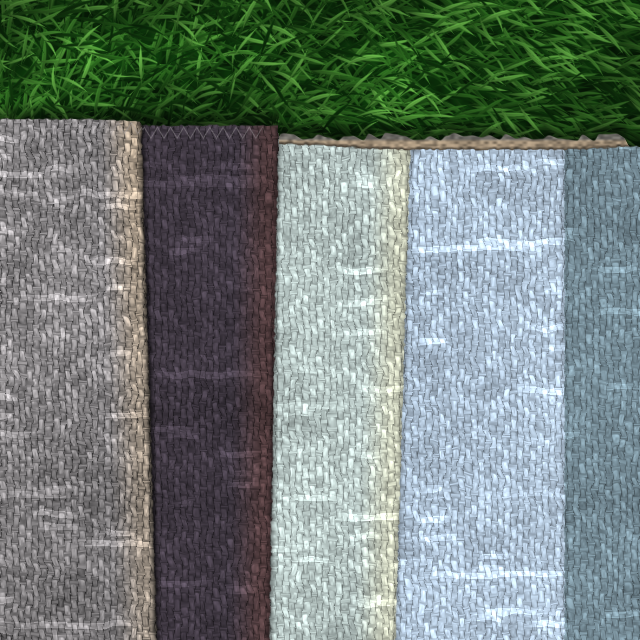
Write a Shadertoy shader that draws this texture.

```glsl
// Five panels of woven upholstery cloth lying below a strip of grass.
// Cloth: staggered grid of warp knots over horizontal weft yarn.
// Grass: layers of jittered, curved, tapering blades.

const vec2  WEAVE_COUNT = vec2(98.0, 104.0);  // yarns across the canvas
const float GRASS_CELL = 0.034;
const int   GRASS_LAYERS = 10;
const float BLADE_WIDTH = 0.0032;
const float STITCH_PITCH = 0.0205;

const vec3 CHARCOAL = vec3(0.49, 0.48, 0.485);
const vec3 PLUM = vec3(0.225, 0.20, 0.235);
const vec3 SAGE = vec3(0.67, 0.725, 0.715);
const vec3 SKY  = vec3(0.65, 0.72, 0.79);
const vec3 TEAL = vec3(0.43, 0.51, 0.55);
const vec3 SAND = vec3(0.63, 0.56, 0.47);
const vec3 GRASS_DARK  = vec3(0.04, 0.17, 0.035);
const vec3 GRASS_MID   = vec3(0.16, 0.37, 0.11);
const vec3 GRASS_LIGHT = vec3(0.36, 0.62, 0.25);

float hash(vec2 p) {
    vec3 q = fract(p.xyx * 0.1031);
    q += dot(q, q.yzx + 33.33);
    return fract((q.x + q.y) * q.z);
}

float noise(vec2 p) {
    vec2 i = floor(p), f = fract(p);
    f = f * f * (3.0 - 2.0 * f);
    return mix(mix(hash(i), hash(i + vec2(1, 0)), f.x),
               mix(hash(i + vec2(0, 1)), hash(i + vec2(1, 1)), f.x), f.y);
}

// Coverage of the inside of a signed distance
float inside(float d, float soft) { return 1.0 - smoothstep(-soft, soft, d); }

// Brightness of the cloth, about 1 on average
float weave(vec2 uv, float seed, float px) {
    vec2 p = uv * WEAVE_COUNT + seed * 17.3;
    p += 0.7 * (vec2(noise(p * 0.45), noise(p * 0.45 + 31.0)) - 0.5);
    float column = floor(p.x);
    float y = p.y * 0.5 + 0.5 * mod(column, 2.0);
    vec2 g = vec2(fract(p.x) - 0.5, 2.0 * fract(y) - 1.0);
    float rnd = hash(vec2(column, floor(y)) + seed);

    // Weft: fibrous yarn, sunk where it meets a knot
    float weft = mix(0.58, 1.0, smoothstep(0.25, 0.85, abs(g.y)));
    weft *= 0.78 + 0.4 * noise(p * vec2(0.8, 5.0) + 7.0);

    // Warp: leaning rounded knot with a lit upper side
    g.x += 0.14 * g.y;
    vec2 halfSize = vec2(0.41, 0.60 + 0.16 * rnd);
    float d = length(max(abs(g) - halfSize + 0.3, 0.0)) - 0.3;
    float knot = 0.94 + 0.34 * rnd + 0.12 * g.y - 0.7 * g.x * g.x;
    knot *= 0.86 + 0.28 * noise(p * vec2(4.0, 2.0));
    float shade = mix(weft, knot, inside(d, 0.08 + px * WEAVE_COUNT.x * 0.5));

    // Long pale slubs and broad tonal drift
    float slub = noise(vec2(p.x * 0.11, floor(p.y)) + seed * 5.0);
    return shade + 0.3 * smoothstep(0.8, 0.98, slub) + 0.16 * (noise(uv * vec2(9, 14)) - 0.5);
}

vec3 grass(vec2 uv, float px) {
    vec3 col = GRASS_DARK * (0.5 + 0.8 * noise(uv * 70.0));
    float lean = mix(0.35, -0.2, smoothstep(0.25, 0.65, uv.x));
    for (int layer = 0; layer < GRASS_LAYERS; layer++) {
        float depth = float(layer) / float(GRASS_LAYERS - 1);
        vec2 p = uv / GRASS_CELL + float(layer) * vec2(7.37, 3.71);
        for (int k = 0; k < 9; k++) {
            vec2 id = floor(p) + vec2(k % 3 - 1, k / 3 - 1);
            vec2 seed = id + float(layer) * 41.0;
            float rnd = hash(seed + 2.1);
            vec2 q = (p - id - vec2(hash(seed), hash(seed + 9.7))) * GRASS_CELL;
            float angle = lean + (hash(seed + 5.3) - 0.5) * mix(2.9, 1.5, uv.x);
            float c = cos(angle), s = sin(angle);
            q = vec2(c * q.x + s * q.y, c * q.y - s * q.x);
            float along = q.x / (GRASS_CELL * (0.6 + 0.38 * rnd));
            q.y += (hash(seed + 3.9) - 0.4) * 0.009 * along * along;
            float width = BLADE_WIDTH * (0.45 + 0.55 * rnd) * (1.0 - along * along);
            float tone = hash(seed + 8.2) * (0.4 + 0.6 * depth);
            vec3 blade = mix(GRASS_DARK, GRASS_MID, smoothstep(0.0, 0.4, tone));
            blade = mix(blade, GRASS_LIGHT, smoothstep(0.35, 0.9, tone));
            blade *= 0.88 + 0.22 * along + 0.25 * smoothstep(0.0, BLADE_WIDTH, q.y);
            col = mix(col, blade, inside(abs(q.y) - width, px));
        }
    }
    return col * (0.72 + 0.5 * noise(uv * vec2(8, 12) + 4.0));
}

void mainImage(out vec4 fragColor, in vec2 fragCoord) {
    vec2 uv = fragCoord / iResolution.xy;
    float px = 1.0 / iResolution.y;
    float drop = 1.0 - uv.y / 0.8;
    float ragged = 0.003 * (noise(uv * 180.0) - 0.5);

    // Panel seams, leaning with height
    vec4 seam = mix(vec4(0.221, 0.435, 0.642, 0.882), vec4(0.245, 0.421, 0.618, 0.882), drop) + ragged;
    vec4 past = smoothstep(-px, px, uv.x - seam);
    float panel = dot(step(seam, vec4(uv.x)), vec4(1.0));

    // Panel colours, with folds catching warm light
    vec4 fold = smoothstep(seam - 0.07, seam - 0.01, vec4(uv.x));
    vec3 grey = CHARCOAL * (1.0 - 0.16 * smoothstep(0.4, 1.0, drop));
    grey = mix(grey, SAND, fold.x * (0.75 - 0.3 * drop));
    vec3 plum = mix(PLUM, vec3(0.29, 0.215, 0.22), fold.y);
    vec3 sage = mix(SAGE, vec3(0.75, 0.765, 0.69), fold.z);
    vec3 cloth = mix(mix(mix(mix(grey, plum, past.x), sage, past.y), SKY, past.z), TEAL, past.w);
    float contrast = panel < 0.5 ? 1.35 : panel < 1.5 ? 1.15 : 0.9;
    cloth *= max(0.2, 1.0 + contrast * (weave(uv, panel, px) - 0.94));
    vec4 crease = vec4(0.65, 0.4, 0.25, 0.12) * max(1.0 - abs(uv.x - seam) / 0.008, 0.0);
    cloth *= 1.0 - dot(crease, vec4(1.0));

    // Zigzag thread along the first two hems
    float hem = mix(0.814 - 0.003 * smoothstep(0.12, 0.22, uv.x), 0.804, past.x);
    float zig = abs(fract(uv.x / STITCH_PITCH) - 0.5) * 2.0;
    float thread = abs(uv.y - hem + 0.02 - 0.017 * zig) * 0.52;
    float sewn = smoothstep(0.06, 0.08, uv.x) * inside(uv.x - 0.41, 0.01);
    cloth = mix(cloth, vec3(0.62, 0.6, 0.61), 0.6 * sewn * inside(thread - 0.0005, px));

    // Backing strip behind the pale panels
    float paleTop = 0.775 - 0.009 * smoothstep(0.435, 0.64, uv.x) + 0.005 * smoothstep(0.88, 1.0, uv.x);
    float top = mix(hem, paleTop, past.y) + ragged;
    vec3 strip = mix(SAND, vec3(0.43, 0.42, 0.4), smoothstep(0.778, 0.784, uv.y));
    strip *= 0.72 + 0.5 * noise(uv * vec2(150, 260));
    strip *= mix(0.5, 1.0, smoothstep(0.0, 0.006, uv.y - top));
    vec3 col = mix(strip, cloth, inside(uv.y - top, px));

    // Grass overhangs the strip with an uneven fringe
    float fringe = 0.78 + 0.013 * noise(vec2(uv.x * 75.0 + uv.y * 30.0, 2.0));
    fringe = mix(fringe, top, smoothstep(0.975, 0.985, uv.x));
    float above = uv.y - mix(top, fringe, past.y);
    if (above > -px) {
        vec3 lawn = grass(uv, px) * mix(0.5, 1.0, smoothstep(0.0, 0.03, above));
        col = mix(lawn, col, inside(above, px));
    }
    fragColor = vec4(clamp(col, 0.0, 1.0), 1.0);
}
```
